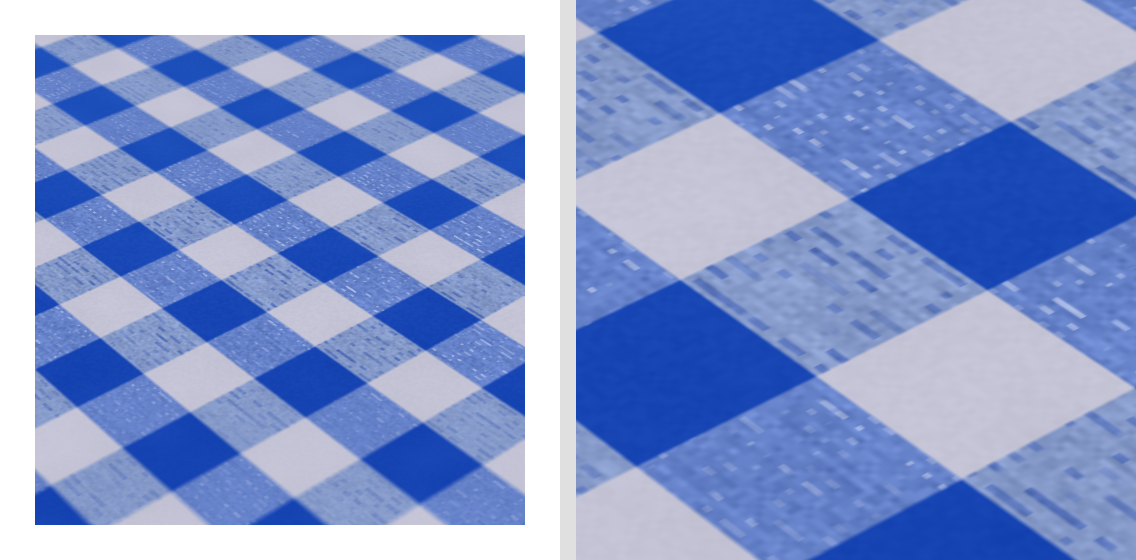
Left: the whole. Right: its middle third, enlarged.
Reproduce this texture procedurally as a WebGL 2 fragment shader.

```glsl
#version 300 es
precision highp float;

uniform vec2 u_resolution;
out vec4 outColor;

// Colours
const vec3 PAPER = vec3(1.0);
const vec3 CLOTH_WHITE = vec3(0.765, 0.765, 0.835);
const vec3 PALE_CHECK = vec3(0.525, 0.605, 0.79);
const vec3 DEEP_CHECK = vec3(0.395, 0.505, 0.785);
const vec3 BLUE_NEAR = vec3(0.085, 0.265, 0.70);
const vec3 BLUE_FAR = vec3(0.115, 0.315, 0.735);
const vec3 DASH_BLUE = vec3(0.27, 0.39, 0.71);
const vec3 FLECK_WHITE = vec3(0.72, 0.77, 0.90);

// Layout, in canvas units with y running down
const float MARGIN = 0.0625;
const mat3 CLOTH_TO_VIEW = mat3(
    0.0641, 0.0385, -0.0314,   // one check down to the right
    0.1099, -0.0365, 0.0234,   // one check up to the right
    0.4961, 0.4518, 1.0);      // corner of the middle blue check

// Weave
const float THREAD_ROWS = 9.0;
const float DASHES = 11.0;
const float GRAIN = 26.0;
const float GRAIN_DEPTH = 0.045;
const float FOCUS_HEIGHT = 0.5;
const float DEFOCUS = 0.22;

float hash(vec2 p) {
    vec3 q = fract(p.xyx * vec3(0.1031, 0.1030, 0.0973));
    q += dot(q, q.yzx + 33.33);
    return fract((q.x + q.y) * q.z);
}

float noise(vec2 p) {
    vec2 cell = floor(p);
    vec2 f = fract(p);
    f = f * f * (3.0 - 2.0 * f);
    float low = mix(hash(cell), hash(cell + vec2(1.0, 0.0)), f.x);
    float high = mix(hash(cell + vec2(0.0, 1.0)), hash(cell + 1.0), f.x);
    return mix(low, high, f.y);
}

// 1 inside the coloured bands of width one, 0 in the gaps between
vec2 bands(vec2 p, vec2 soft) {
    vec2 fromCentre = abs(mod(p + 0.5, 2.0) - 1.0);
    return 1.0 - smoothstep(0.5 - soft, 0.5 + soft, fromCentre);
}

// Broken threads lying along x, one per row
float brokenThreads(vec2 p, float rows, float dashes, float cover, float blur) {
    float row = floor(p.y * rows);
    float across = abs(fract(p.y * rows) - 0.5);
    float line = 1.0 - smoothstep(0.08, 0.32 + blur, across);
    float run = noise(vec2(p.x * dashes + 17.0 * hash(vec2(row, 5.0)), row * 3.0));
    float strength = 0.3 + 0.7 * hash(vec2(row, 41.0));
    return line * strength * smoothstep(1.0 - cover, 1.15 - cover, run);
}

void main() {
    vec2 uv = gl_FragCoord.xy / u_resolution;
    vec2 view = vec2(uv.x, 1.0 - uv.y);
    vec3 projected = inverse(CLOTH_TO_VIEW) * vec3(view, 1.0);
    vec2 cloth = projected.xy / projected.z;

    // Softer edges away from the plane of focus
    vec2 pixel = fwidth(cloth);
    float away = uv.y - FOCUS_HEIGHT;
    float defocus = DEFOCUS * away * away;
    vec2 soft = pixel * 0.7 + 0.008 + defocus;
    float detail = 1.0 - smoothstep(0.08, 0.3, abs(away)) * 0.55;

    // Four check colours from two crossing bands
    vec2 band = bands(cloth, soft);
    vec3 blue = mix(BLUE_NEAR, BLUE_FAR, smoothstep(0.3, 0.95, uv.y));
    vec3 color = mix(mix(CLOTH_WHITE, PALE_CHECK, band.x),
                     mix(DEEP_CHECK, blue, band.x), band.y);

    // Slubs: blue dashes on pale checks, white flecks on deep ones
    float pale = band.x * (1.0 - band.y);
    float deep = band.y * (1.0 - band.x);
    vec2 thread = cloth + 50.0;
    float blur = defocus * 4.0;
    float dash = brokenThreads(thread, THREAD_ROWS, DASHES, 0.52, blur);
    float fleck = brokenThreads(thread + 0.37, THREAD_ROWS * 1.3, DASHES * 1.6, 0.36, blur);
    color = mix(color, DASH_BLUE, pale * dash * detail * 0.75);
    color = mix(color, FLECK_WHITE, deep * fleck * detail * 0.75);

    // Fine grain and long streaks, strongest where both yarns show
    float grain = noise(thread * GRAIN) - 0.5;
    float streak = noise(thread * vec2(2.5, GRAIN)) - 0.5;
    float mixed = pale + deep;
    color += GRAIN_DEPTH * detail * (grain * (0.5 + 1.5 * mixed) + streak * mixed * 1.5);
    color += 0.02 * (noise(thread * 2.0) - 0.5);

    // Plain margin all round
    vec2 edge = abs(uv - 0.5) - (0.5 - MARGIN);
    vec2 inside = clamp(0.5 - edge * u_resolution, 0.0, 1.0);
    outColor = vec4(mix(PAPER, color, inside.x * inside.y), 1.0);
}
```
